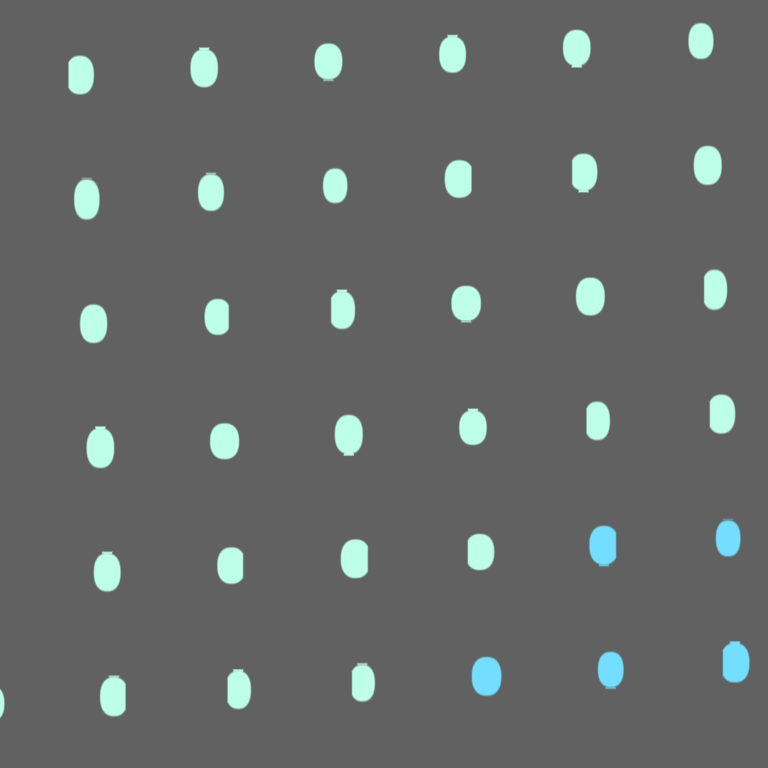
Reproduce this pattern procedurally as a WebGL 2 fragment shader.

```glsl
#version 300 es
precision highp float;
// Slightly tilted grid of irregular mint dots on grey, turning blue near the lower right corner.

uniform vec2 u_resolution;
out vec4 fragColor;

// Three random values in 0..1 per grid cell
vec3 hash3(vec2 cell) {
    vec3 p = fract(cell.xyx * vec3(0.1031, 0.1030, 0.0973) + 0.37);
    p += dot(p, p.yxz + 33.33);
    return fract((p.xxy + p.yzz) * p.zyx);
}

// Approximate distance to a rounded oval with slightly flattened sides
float ovalDistance(vec2 p, vec2 radius) {
    vec2 q = pow(abs(p) / radius + 1e-5, vec2(2.35));
    return (pow(q.x + q.y, 1.0 / 2.35) - 1.0) * radius.x;
}

float boxDistance(vec2 p, vec2 halfSize) {
    vec2 q = abs(p) - halfSize;
    return length(max(q, 0.0)) + min(max(q.x, q.y), 0.0);
}

float coverage(float distance, float softness) {
    return 1.0 - smoothstep(-softness, softness, distance);
}

void main() {
    vec2 uv = gl_FragCoord.xy / u_resolution;
    float softness = max(0.0014, 0.75 / min(u_resolution.x, u_resolution.y));

    // Tilted lattice: columns run right, rows run down from the top left dot
    mat2 lattice = mat2(0.1617, 0.00885, 0.00885, -0.1619);
    vec2 fromFirst = uv - vec2(0.1042, 0.9023);
    vec2 cell = round(inverse(lattice) * fromFirst);
    vec2 center = lattice * cell;
    vec2 local = fromFirst - center;

    // Upright oval of varying size, some with one side cut straight
    vec3 size = hash3(cell + 11.0);
    vec3 wear = hash3(cell + 47.0);
    vec2 radius = mix(vec2(0.0158, 0.0222), vec2(0.0194, 0.0262), size.xy);
    float oval = ovalDistance(local, radius);
    float side = wear.x < 0.5 ? -1.0 : 1.0;
    if (size.z > 0.6) oval = max(oval, side * local.x - radius.x * 0.83);
    float dotMask = coverage(oval, softness);

    // Small, partly faded nub at the top or bottom of some dots
    float end = wear.y < 0.5 ? -1.0 : 1.0;
    float nub = boxDistance(local - vec2(0.0, end * radius.y), vec2(0.0065, 0.0022));
    float nubStrength = smoothstep(0.35, 0.9, wear.z);
    dotMask = max(dotMask, coverage(nub, softness) * nubStrength);

    // Dots centred within reach of the lower right corner are blue
    vec2 dotPosition = center + vec2(0.1042, 0.9023);
    bool nearCorner = distance(dotPosition, vec2(1.0, 0.0)) < 0.43;
    vec3 mint = vec3(0.74, 1.0, 0.91);
    vec3 blue = vec3(0.45, 0.87, 1.0);
    vec3 grey = vec3(0.38);

    fragColor = vec4(mix(grey, nearCorner ? blue : mint, dotMask), 1.0);
}
```
